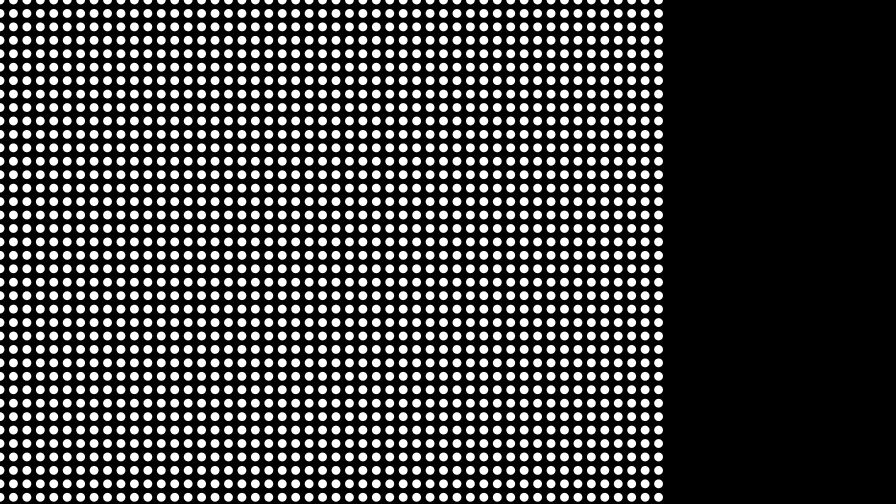
A Shadertoy shader for this pattern:

```glsl
// A square lattice of small white dots hung from the top left corner,
// with empty black to the right of the last column. Each pixel is folded
// into its nearest lattice cell and measured against one disc.

#define SPACING 0.015    // distance between dots, in canvas widths
#define RADIUS 0.0049    // dot radius, in canvas widths
#define COLUMNS 50.0     // number of dot columns
#define DOT_COLOR vec3(1.0)
#define BACKGROUND vec3(0.0)

// Signed distance to the nearest dot of the lattice.
float dotLattice(vec2 p)
{
    vec2 cell = floor(p / SPACING + 0.5);
    cell.x = clamp(cell.x, 0.0, COLUMNS - 1.0);
    return length(p - cell * SPACING) - RADIUS;
}

void mainImage(out vec4 fragColor, in vec2 fragCoord)
{
    // Canvas widths, measured right and down from the top left corner
    float pixel = 1.0 / iResolution.x;
    vec2 p = vec2(fragCoord.x, iResolution.y - fragCoord.y) * pixel;

    // One pixel wide edge ramp
    float coverage = clamp(0.5 - dotLattice(p) / pixel, 0.0, 1.0);

    fragColor = vec4(mix(BACKGROUND, DOT_COLOR, coverage), 1.0);
}
```
